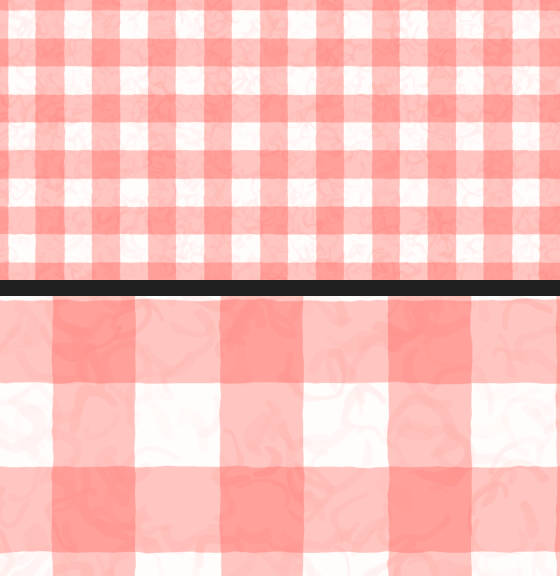
Top, the full canvas; bottom, a detail of the centre.
This pattern is drawn by a Shadertoy shader. Its source:

```glsl
// Pink gingham cloth: two sets of translucent bands cross, giving white, mid and deep checks.
// Band edges wobble with value noise; faint curled brush strokes are arcs scattered
// on a jittered grid and laid over the whole cloth.

#define REPEATS_DOWN 5.0
#define BAND_CENTER vec2(0.892, 0.062)
#define BAND_HALF 0.252
#define WIDTH_JITTER 0.008
#define EDGE_WOBBLE 0.011
#define STROKE_CELL 0.055
#define STROKES_PER_CELL 2
#define STROKE_INK 0.055
#define WHITE_COLOR vec3(1.0, 0.993, 0.990)
#define MID_COLOR vec3(1.0, 0.775, 0.757)
#define DEEP_COLOR vec3(1.0, 0.628, 0.608)

// Integer hash: three values in 0..1
vec3 hash3(ivec3 cell) {
    uvec3 v = uvec3(cell) * 1664525u + 1013904223u;
    v.x += v.y * v.z; v.y += v.z * v.x; v.z += v.x * v.y;
    v ^= v >> 16u;
    v.x += v.y * v.z; v.y += v.z * v.x; v.z += v.x * v.y;
    return vec3(v >> 8u) / 16777216.0;
}

// Smooth value noise, two channels in -1..1
vec2 noise2(vec2 p, int seed) {
    ivec2 i = ivec2(floor(p));
    vec2 f = fract(p);
    f = f * f * (3.0 - 2.0 * f);
    vec2 a = hash3(ivec3(i, seed)).xy;
    vec2 b = hash3(ivec3(i + ivec2(1, 0), seed)).xy;
    vec2 c = hash3(ivec3(i + ivec2(0, 1), seed)).xy;
    vec2 d = hash3(ivec3(i + ivec2(1, 1), seed)).xy;
    return mix(mix(a, b, f.x), mix(c, d, f.x), f.y) * 2.0 - 1.0;
}

// Distance to an arc centred on +y, spanning the half angle to either side
float arcDistance(vec2 p, float halfAngle, float radius) {
    vec2 tip = vec2(sin(halfAngle), cos(halfAngle));
    p.x = abs(p.x);
    return tip.y * p.x > tip.x * p.y ? length(p - tip * radius)
                                     : abs(length(p) - radius);
}

// Coverage of vertical (x) and horizontal (y) bands
vec2 bandCoverage(vec2 p, float pixel) {
    vec2 wobble = noise2(p * 38.0, 1) * 0.6 + noise2(p * 95.0, 2) * 0.4;
    vec2 q = p * REPEATS_DOWN - BAND_CENTER + 0.5;
    ivec2 id = ivec2(floor(q));
    vec2 jitter = vec2(hash3(ivec3(id.x, 0, 3)).x, hash3(ivec3(id.y, 1, 3)).x) - 0.5;
    vec2 d = abs(fract(q) - 0.5) - BAND_HALF
           - jitter * 2.0 * WIDTH_JITTER + wobble * EDGE_WOBBLE;
    float soft = pixel * REPEATS_DOWN * 0.8;
    return 1.0 - smoothstep(-soft, soft, d);
}

// Layered ink of curled strokes
float strokeInk(vec2 p, float pixel) {
    vec2 q = p / STROKE_CELL + noise2(p * 32.0, 4) * 0.22;
    ivec2 home = ivec2(floor(q));
    float soft = pixel / STROKE_CELL;
    float clear = 1.0;
    for (int y = -1; y <= 1; y++)
    for (int x = -1; x <= 1; x++)
    for (int k = 0; k < STROKES_PER_CELL; k++) {
        ivec2 cell = home + ivec2(x, y);
        vec3 place = hash3(ivec3(cell, 10 + k));
        vec3 shape = hash3(ivec3(cell, 20 + k));
        float turn = place.z * 6.2832;
        vec2 r = q - vec2(cell) - place.xy;
        r = mat2(cos(turn), sin(turn), -sin(turn), cos(turn)) * r;
        float d = arcDistance(r, mix(0.5, 1.9, shape.x), mix(0.28, 0.78, shape.y))
                - mix(0.055, 0.14, shape.z);
        float opacity = mix(0.3, 0.75, fract(shape.x * 7.0 + shape.z));
        clear *= 1.0 - opacity * (1.0 - smoothstep(-soft, soft, d));
    }
    return 1.0 - clear;
}

void mainImage(out vec4 fragColor, in vec2 fragCoord) {
    vec2 p = fragCoord / iResolution.y;
    float pixel = 1.0 / iResolution.y;

    // Checks from crossed bands
    vec2 band = bandCoverage(p, pixel);
    vec3 color = mix(mix(WHITE_COLOR, MID_COLOR, band.x),
                     mix(MID_COLOR, DEEP_COLOR, band.x), band.y);

    // Strokes, with slow changes in strength over the cloth
    float strength = 1.0 + 0.35 * noise2(p * 9.0, 5).x;
    float ink = strokeInk(p, pixel) * strength * STROKE_INK;
    color -= vec3(0.0, 1.0, 1.05) * ink * mix(1.0, 0.8, band.x * band.y);

    fragColor = vec4(clamp(color, 0.0, 1.0), 1.0);
}
```
